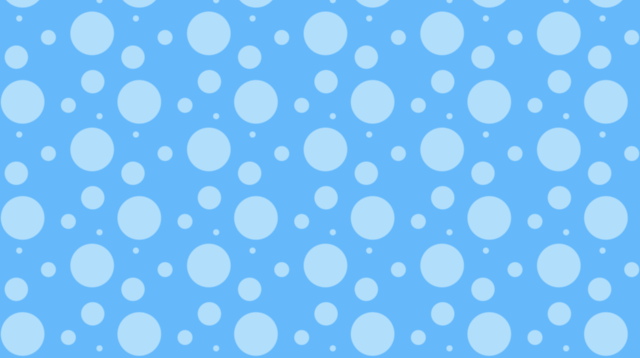
This pattern is drawn by a Shadertoy shader. Its source:

```glsl
#define TILES_ACROSS 5.486
#define TILE_SIZE vec2(1.0, 0.995)
#define BACKGROUND vec3(0.395, 0.725, 0.984)
#define BUBBLE vec3(0.692, 0.869, 0.984)
#define EDGE_SOFTNESS 0.009

// Bubbles of one tile: centre from its top left corner, radius
const vec3 bubbles[8] = vec3[8](
    vec3(0.790, 0.286, 0.187), vec3(0.194, 0.873, 0.187),
    vec3(0.140, 0.490, 0.100), vec3(0.795, 0.700, 0.100),
    vec3(0.415, 0.321, 0.064), vec3(0.586, 0.903, 0.064),
    vec3(0.165, 0.158, 0.026), vec3(0.853, 0.996, 0.026)
);

// Signed distance to the nearest wrapped copy of a bubble
float bubbleDistance(vec2 p, vec3 bubble) {
    vec2 offset = p - bubble.xy;
    offset -= TILE_SIZE * floor(offset / TILE_SIZE + 0.5);
    return length(offset) - bubble.z;
}

void mainImage(out vec4 fragColor, in vec2 fragCoord) {
    // Tile units, measured from the top left of the canvas
    float pixel = TILES_ACROSS / iResolution.x;
    vec2 p = vec2(fragCoord.x, iResolution.y - fragCoord.y) * pixel;

    float nearest = 1.0;
    for (int i = 0; i < bubbles.length(); i++) {
        nearest = min(nearest, bubbleDistance(p, bubbles[i]));
    }

    // Soft rim, never thinner than a pixel
    float rim = max(EDGE_SOFTNESS, 0.75 * pixel);
    float coverage = 1.0 - smoothstep(-rim, rim, nearest);
    fragColor = vec4(mix(BACKGROUND, BUBBLE, coverage), 1.0);
}
```
